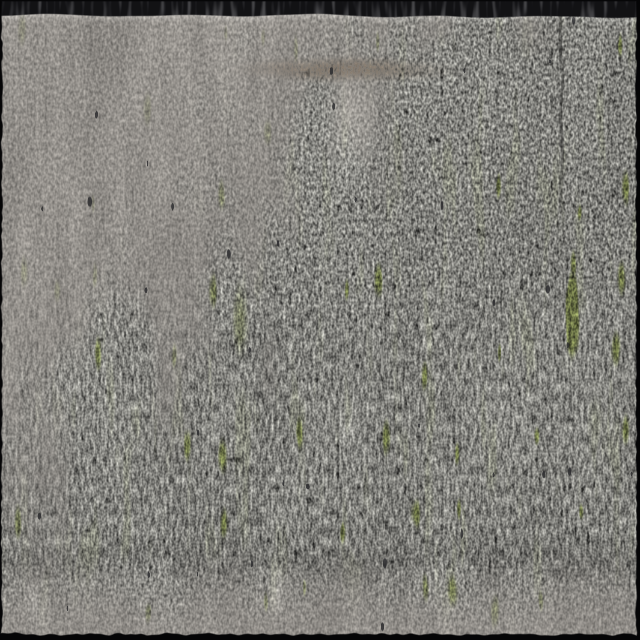
Reproduce this texture procedurally as a WebGL 1 fragment shader.

```glsl
precision highp float;
// Weathered concrete wall: gritty vertical grain, moss streaks, pits and a dark top ledge.
uniform vec2 u_resolution;

const vec3 STONE_TINT = vec3(1.0, 0.998, 0.963);
const vec3 WARM_TINT = vec3(1.015, 0.99, 0.955);
const vec3 MOSS = vec3(0.37, 0.41, 0.19);
const vec3 RUST = vec3(0.42, 0.35, 0.28);
const vec3 PIT = vec3(0.17, 0.17, 0.18);
const vec3 LEDGE = vec3(0.07, 0.07, 0.08);
const vec3 FRAME = vec3(0.02, 0.02, 0.025);
const float ROUGH_TONE = 0.515;
const float SMOOTH_TONE = 0.565;
const float ROUGH_CONTRAST = 0.31;
const float SMOOTH_CONTRAST = 0.14;
const vec2 GRAIN_SCALE = vec2(215.0, 135.0);
const vec2 STREAK_SCALE = vec2(215.0, 62.0);
const vec2 GRIT_SCALE = vec2(330.0, 225.0);
const float LEDGE_HEIGHT = 0.977;

vec2 hash2(vec2 p) {
  vec3 q = fract(p.xyx * vec3(0.1031, 0.1030, 0.0973));
  q += dot(q, q.yzx + 33.33);
  return fract((q.xx + q.yz) * q.zy);
}

float cornerSlope(vec2 cell, vec2 offset) {
  float angle = 6.2832 * hash2(cell).x;
  return dot(vec2(cos(angle), sin(angle)), offset);
}

// Gradient noise, roughly -1 to 1.
float noise(vec2 p) {
  vec2 i = floor(p), f = fract(p);
  vec2 u = f * f * f * (f * (f * 6.0 - 15.0) + 10.0);
  vec2 e = vec2(1.0, 0.0);
  float low = mix(cornerSlope(i, f), cornerSlope(i + e, f - e), u.x);
  float high = mix(cornerSlope(i + e.yx, f - e.yx), cornerSlope(i + 1.0, f - 1.0), u.x);
  return 1.4 * mix(low, high, u.y);
}

float fbm(vec2 p) {
  float sum = 0.0, weight = 0.6;
  for (int i = 0; i < 4; i++) {
    sum += weight * noise(p);
    p = p * 2.03 + 17.7;
    weight *= 0.5;
  }
  return sum;
}

float spindle(vec2 offset, vec2 halfSize, float softness) {
  return 1.0 - smoothstep(1.0 - softness, 1.0, length(offset / halfSize));
}

// At most one randomly sized spindle in each grid cell; size is in cell units.
float scatter(vec2 p, vec2 cells, float chance, vec2 size, float softness, float seed) {
  vec2 g = p * cells;
  vec2 id = floor(g) + seed;
  vec2 place = 0.3 + 0.4 * hash2(id);
  vec2 pick = hash2(id + 57.0);
  float present = step(1.0 - chance, pick.x);
  return present * spindle(fract(g) - place, size * (0.4 + 0.6 * pick.y), softness);
}

void main() {
  vec2 uv = gl_FragCoord.xy / u_resolution;
  float pixel = 1.0 / min(u_resolution.x, u_resolution.y);
  float patches = fbm(uv * vec2(9.0, 4.0) + 3.0);
  float drips = fbm(uv * vec2(38.0, 5.0) + 40.0);
  vec2 warped = uv + 0.006 * vec2(drips, patches);

  // Worn, rough area: right side and lower half, fading near the foot.
  float wear = uv.x - 0.36 + 0.95 * (0.66 - uv.y) + 0.45 * patches;
  float foot = smoothstep(0.0, 0.16, uv.y + 0.06 * patches);
  float rough = smoothstep(-0.18, 0.22, wear) * foot;

  // Grain lengthens into vertical streaks through the lower half.
  float stretch = (1.0 - smoothstep(0.34, 0.68, uv.y)) * smoothstep(0.03, 0.2, uv.y);
  vec2 blend = normalize(vec2(1.0 - stretch, 0.25 + stretch));
  float grain = blend.x * noise(uv * GRAIN_SCALE) + blend.y * noise(uv * STREAK_SCALE + 91.0);
  grain = 0.8 * grain + 0.6 * noise(uv * GRIT_SCALE + 23.0);

  float tone = mix(SMOOTH_TONE, ROUGH_TONE, rough);
  tone += grain * mix(SMOOTH_CONTRAST, ROUGH_CONTRAST, rough);
  tone += 0.06 * patches + 0.06 * drips;
  float chips = noise(uv * vec2(105.0, 48.0) + 11.0);
  tone -= 0.17 * smoothstep(0.4, 0.72, chips) * rough;

  // Pale washed patches and drips.
  float pale = scatter(warped, vec2(10.0, 5.0), 0.28, vec2(0.14, 0.29), 0.7, 5.0);
  pale *= 1.0 - smoothstep(0.4, 0.6, uv.y);
  pale += 0.9 * spindle(warped - vec2(0.55, 0.8), vec2(0.06, 0.12), 0.9);
  tone += 0.09 * pale;
  tone -= 0.05 * (1.0 - smoothstep(0.0, 0.04, abs(uv.y - 0.13 - 0.04 * patches)));
  vec3 color = clamp(tone, 0.14, 0.86) * mix(WARM_TINT, STONE_TINT, rough);

  // Rust band, moss streaks and a hairline crack.
  float rust = spindle(warped - vec2(0.54, 0.892), vec2(0.2, 0.025), 0.9);
  color = mix(color, RUST, rust * (0.25 + 0.3 * smoothstep(-0.2, 0.4, grain)));
  float moss = scatter(warped, vec2(16.0, 8.0), 0.3, vec2(0.14, 0.29), 0.75, 120.0);
  moss *= 0.25 + 0.75 * rough;
  moss = max(moss, spindle(warped - vec2(0.895, 0.51), vec2(0.013, 0.076), 0.35));
  moss = max(moss, 0.5 * spindle(warped - vec2(0.375, 0.5), vec2(0.016, 0.07), 0.8));
  moss += 0.18 * smoothstep(0.1, 0.5, drips) * rough;
  color = mix(color, MOSS * (1.0 + 0.7 * grain), 0.75 * min(moss, 1.0));
  float crackX = 0.878 + 0.004 * noise(vec2(uv.y * 14.0, 2.5));
  float crack = 1.0 - smoothstep(0.001, 0.002 + pixel, abs(uv.x - crackX));
  color *= 1.0 - 0.3 * crack * smoothstep(0.6, 0.75, uv.y);

  // Small dark pits.
  float pits = scatter(warped, vec2(24.0, 14.0), 0.13, vec2(0.09, 0.14), 0.4, 260.0);
  color = mix(color, PIT, 0.85 * pits);

  // Streaked dark ledge with a pale lip, then the black outer frame.
  float lip = LEDGE_HEIGHT + 0.004 * noise(vec2(uv.x * 9.0, 4.3)) - 0.004 * uv.x;
  color += 0.1 * smoothstep(lip - 0.012, lip, uv.y);
  float ledgeStreak = smoothstep(-0.1, 0.9, noise(uv * vec2(120.0, 18.0)));
  vec3 ledgeColor = LEDGE + 0.22 * ledgeStreak;
  color = mix(color, ledgeColor, smoothstep(lip - pixel, lip + pixel, uv.y));
  float ragged = 0.002 * noise(vec2(uv.y * 70.0, 7.5));
  float side = min(uv.x - 0.003, 0.994 - uv.x) - ragged;
  float base = uv.y - 0.009 - 0.003 * noise(vec2(uv.x * 60.0, 8.5));
  float inside = min(min(side, base), 0.998 - uv.y);
  color = mix(FRAME, color, smoothstep(-pixel, pixel, inside));
  gl_FragColor = vec4(clamp(color, 0.0, 1.0), 1.0);
}
```
